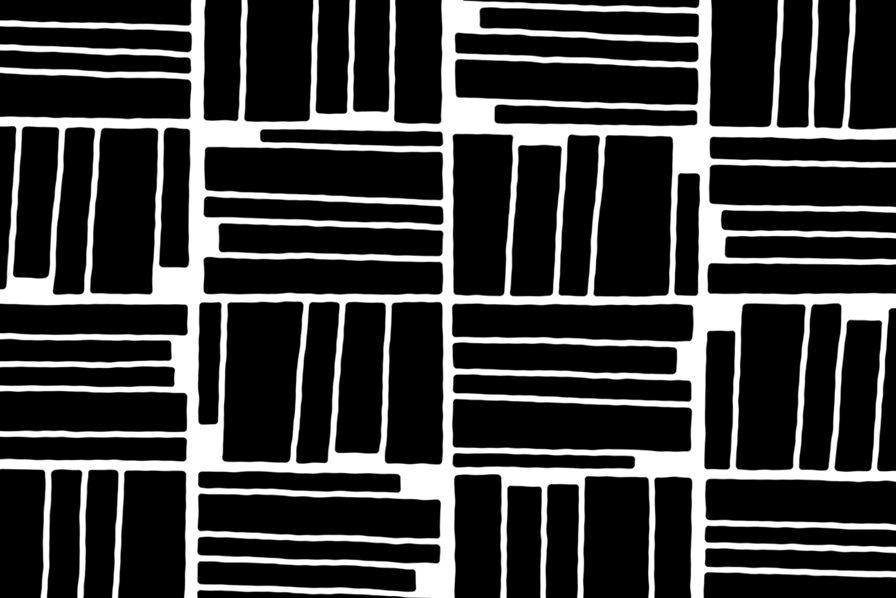
A Shadertoy shader for this pattern:

```glsl
// Basketweave of hand-cut black bars on white: cells of five bars alternate upright and flat.
// Each cell is turned into one shared frame (u across the bars, v along them), where its bars are
// rounded boxes with uneven widths, clipped ends and slight leans; gradient noise roughens the cut.

// Four cell kinds, one per component: core, edge in line, edge crosswise, corner.
const vec4 SEAMS[6] = vec4[6](
    vec4(0.012, 0.012, 0.012, 0.01), vec4(0.25, 0.225, 0.28, 0.21),
    vec4(0.44, 0.39, 0.445, 0.42), vec4(0.588, 0.54, 0.59, 0.565),
    vec4(0.888, 0.818, 0.85, 0.70), vec4(1.0, 0.985, 0.985, 0.98));
const vec4 CUTS[5] = vec4[5](
    vec4(0.0, 0.0, 0.025, 0.0), vec4(0.06, 0.065, 0.095, 0.0),
    vec4(0.0, 0.05, 0.0, 0.0), vec4(0.0), vec4(0.22, 0.0, 0.155, 0.0));
const vec4 LEAN = vec4(0.04, 0.005, -0.04, 0.025);

vec2 hash2(vec2 p) {
    p = vec2(dot(p, vec2(127.1, 311.7)), dot(p, vec2(269.5, 183.3)));
    return 2.0 * fract(sin(p) * 43758.5) - 1.0;
}

float gradientNoise(vec2 p) {
    vec2 i = floor(p), f = fract(p), w = f * f * (3.0 - 2.0 * f);
    float a = dot(hash2(i), f);
    float b = dot(hash2(i + vec2(1, 0)), f - vec2(1, 0));
    float c = dot(hash2(i + vec2(0, 1)), f - vec2(0, 1));
    float d = dot(hash2(i + 1.0), f - 1.0);
    return mix(mix(a, b, w.x), mix(c, d, w.x), w.y);
}

vec2 wobble(vec2 p) {
    return vec2(gradientNoise(p), gradientNoise(p + 37.4));
}

// Position of a seam between bars, leaning along v and varying from cell to cell
float seam(int i, int kind, float v, vec2 cell) {
    float base = SEAMS[i][kind];
    vec2 vary = hash2(cell * 7.0 + float(i)) * vec2(0.004, 0.012);
    return base + vary.x + (LEAN[kind] + vary.y) * v * 4.0 * base * (1.0 - base);
}

float roundedBox(vec2 p, vec2 halfSize, float radius) {
    vec2 d = abs(p) - halfSize + radius;
    return length(max(d, 0.0)) + min(max(d.x, d.y), 0.0) - radius;
}

void mainImage(out vec4 fragColor, in vec2 fragCoord) {
    vec2 p = (fragCoord - 0.5 * iResolution.xy) / iResolution.y;

    // Slight twist of the outer rows, then rough edges
    p += 0.012 * vec2(-p.y, p.x) * smoothstep(0.0, 0.3, abs(p));
    p += 0.003 * wobble(p * 12.0) + 0.0022 * wobble(p * 45.0);

    // Grid cell, wrapped to a block of four by four around the centre
    vec2 size = vec2(0.422, 0.285);
    vec2 cell = floor(p / size);
    vec2 q = p / size - cell - 0.5;
    vec2 c = mod(cell + 2.0, 4.0) - 2.0;
    vec2 outer = step(1.0, abs(c + 0.5));
    vec2 side = sign(c + 0.5);

    // Turn the cell so that u crosses the bars and v points to their clipped ends
    bool upright = mod(c.x + c.y, 2.0) < 0.5;
    if (!upright) {
        q = q.yx;
        size = size.yx;
        outer = outer.yx;
        side = side.yx;
    }
    int kind = int(outer.y + 2.0 * outer.x);
    float u = 0.5 + q.x * (mod(c.y, 2.0) < 0.5 ? 1.0 : -1.0);
    float v = q.y * side.y * (kind == 0 ? 1.0 : -1.0);

    // Nearest of the five bars
    float dist = 1.0;
    for (int i = 0; i < 5; i++) {
        vec2 low = vec2(seam(i, kind, v, cell), -0.48);
        vec2 high = vec2(seam(i + 1, kind, v, cell), 0.47 - CUTS[i][kind]);
        vec2 halfSize = 0.5 * (high - low) * size - vec2(0.005, 0.0);
        vec2 offset = (vec2(u, v) - 0.5 * (low + high)) * size;
        dist = min(dist, roundedBox(offset, halfSize, 0.006));
    }

    float pixel = 1.0 / iResolution.y;
    fragColor = vec4(vec3(smoothstep(-pixel, pixel, dist)), 1.0);
}
```
